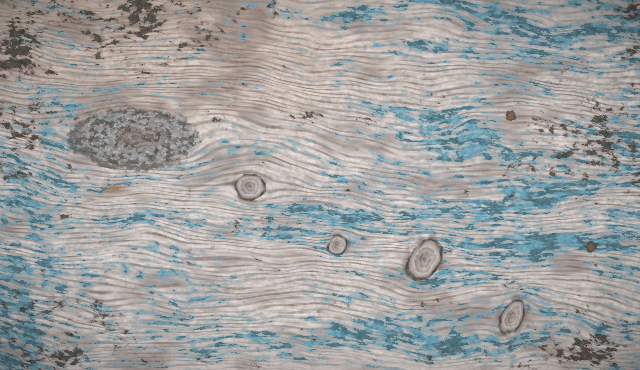
Give the GLSL for this texture, as a WebGL 1 fragment shader.

```glsl
precision highp float;
uniform vec2 u_resolution;

const vec3 PALE = vec3(0.805, 0.775, 0.76);
const vec3 GREY = vec3(0.61, 0.63, 0.64);
const vec3 BROWN = vec3(0.44, 0.37, 0.34);
const vec3 BLUE = vec3(0.40, 0.62, 0.70);
const vec3 TEAL = vec3(0.29, 0.43, 0.48);
const vec3 DARK = vec3(0.29, 0.275, 0.255);
const vec3 RUST = vec3(0.62, 0.40, 0.26);

const float GRAIN_LINES = 72.0;
const float GRAIN_SLOPE = 0.07;
const float GRAIN_WAVE = 0.05;
const float GRAIN_DEPTH = 0.55;
const float PAINT_BASE = -0.50;
const float STAIN_BASE = -0.66;
const vec2 BURL_POS = vec2(0.372, 0.628);
const vec2 BURL_SIZE = vec2(0.175, 0.082);

vec2 gradientAt(vec2 cell) {
  float h = fract(sin(dot(cell, vec2(127.1, 311.7))) * 43758.5);
  return vec2(cos(6.2832 * h), sin(6.2832 * h));
}

float noise(vec2 p) {
  vec2 i = floor(p), f = p - i;
  vec2 u = f * f * f * (f * (f * 6.0 - 15.0) + 10.0);
  vec2 e = vec2(1.0, 0.0);
  float low = mix(dot(gradientAt(i), f), dot(gradientAt(i + e), f - e), u.x);
  float high = mix(dot(gradientAt(i + e.yx), f - e.yx), dot(gradientAt(i + 1.0), f - 1.0), u.x);
  return 1.4 * mix(low, high, u.y);
}

float fbm(vec2 p) {
  float sum = 0.0, amp = 0.6;
  for (int i = 0; i < 4; i++) {
    sum += amp * noise(p);
    p = mat2(1.9, 0.5, -0.5, 1.9) * p + 17.3;
    amp *= 0.6;
  }
  return sum;
}

float spot(vec2 p, vec2 center, vec2 size) {
  vec2 q = (p - center) / size;
  return exp(-dot(q, q));
}

// Knot i: offset from its centre in units of its radii
vec2 knotOffset(vec2 p, float i) {
  float swing = sin(4.2 * i);
  vec2 d = p - vec2(0.676 + 0.236 * i, 0.495 - 0.118 * i + 0.045 * swing);
  d.x -= 0.3 * d.y * smoothstep(0.0, 2.0, i);
  return d / ((0.034 + 0.012 * swing) * vec2(1.15 - 0.1 * i, 0.95 + 0.1 * i));
}

void main() {
  vec2 p = gl_FragCoord.xy / u_resolution.y;
  float fineness = 1.0 - 0.45 * smoothstep(0.32, 0.52, abs(p.y - 0.5));

  // Grain height, bent around the knots
  vec2 burl = (p - BURL_POS) / BURL_SIZE;
  float v = p.y + GRAIN_SLOPE * p.x + GRAIN_WAVE * noise(p * vec2(2.2, 3.2) + 4.0)
    + 0.01 * noise(p * vec2(9.0, 12.0));
  v -= 0.75 * BURL_SIZE.y * burl.y * exp(-0.5 * dot(burl, burl));
  for (int i = 0; i < 4; i++) {
    vec2 k = knotOffset(p, float(i));
    v -= 0.026 * k.y * exp(-0.4 * dot(k, k));
  }

  // Grooves, fibres and cracks
  float phase = GRAIN_LINES * v + noise(vec2(p.x * 4.0, v * 22.0));
  float groove = smoothstep(0.45, 1.0, 0.5 + 0.5 * sin(6.2832 * phase));
  float grooveMask = smoothstep(-0.45, 0.4, fbm(vec2(p.x * 9.0, v * 45.0) + 9.0));
  float fibre = noise(vec2(p.x * 22.0, v * 150.0));
  float speck = fbm(mat2(0.8, 0.6, -0.6, 0.8) * p * 75.0);
  float crackMask = smoothstep(0.05, 0.3, fbm(vec2(p.x * 6.0, v * 16.0) + 31.0));
  float crack = smoothstep(0.08, 0.0, abs(noise(vec2(p.x * 3.0, v * 26.0)) + 0.1 * speck)) * crackMask;

  // Bare wood with brownish weathering
  float broad = fbm(vec2(p.x * 2.5, v * 7.0) + 50.0);
  float warm = smoothstep(0.5, 0.95, p.y) * smoothstep(1.5, 0.5, p.x);
  vec3 color = PALE * (1.0 + 0.1 * broad) * mix(vec3(1.0), vec3(1.0, 0.95, 0.91), warm);
  color = mix(color, BROWN, 0.4 * smoothstep(0.02, 0.5, fbm(p * vec2(4.0, 9.0) + 23.0) + 0.3 * speck + 0.08 * warm));
  color = mix(color, BROWN, fineness * GRAIN_DEPTH * groove * (0.15 + 0.85 * grooveMask));
  color += fineness * (0.09 * fibre + 0.09 * speck);

  // Worn blue paint, densest at the left, the right and a low band
  float left = smoothstep(0.45, 0.08, p.x) * smoothstep(0.72, 0.5, p.y);
  float right = smoothstep(0.65, 1.35, p.x) * (0.35 + 0.65 * spot(p, vec2(1.6, 0.48), vec2(0.7, 0.24)));
  float band = spot(p, vec2(0.85, 0.1), vec2(0.5, 0.06)) + 0.7 * spot(p, vec2(1.0, 0.4), vec2(0.5, 0.13));
  float top = smoothstep(0.7, 1.0, p.y) * smoothstep(0.5, 1.1, p.x);
  float region = PAINT_BASE + 0.38 * left + 0.38 * right + 0.3 * band + 0.24 * top;
  float chips = fbm(vec2(p.x * 28.0, v * 80.0));
  float along = fbm(vec2(p.x * 3.0, v * 15.0) + 3.0);
  float strokes = fbm(vec2(p.x * 15.0 + p.y * 4.0, p.y * 3.0));
  float field = region + 0.75 * mix(along, strokes, 0.7 * left) + 0.7 * chips
    + 0.3 * noise(vec2(p.x * 8.0, v * 70.0)) + 0.08 * groove;
  color = mix(color, GREY, 0.5 * smoothstep(-0.5, -0.05, field));
  color = mix(color, BLUE * 1.08, 0.45 * smoothstep(-0.2, 0.0, field));
  vec3 paint = mix(BLUE, TEAL, smoothstep(-0.15, 0.25, fbm(p * vec2(16.0, 40.0) + 70.0) + 0.2 * groove));
  color = mix(color, paint + 0.12 * speck, 0.85 * smoothstep(0.0, 0.1, field));

  // Dark stains towards the borders
  float stainArea = spot(p, vec2(0.36, 0.96), vec2(0.32, 0.12)) + spot(p, vec2(0.03, 0.75), vec2(0.13, 0.22))
    + spot(p, vec2(1.66, 0.6), vec2(0.26, 0.12)) + spot(p, vec2(1.58, 0.05), vec2(0.22, 0.08))
    + 0.8 * spot(p, vec2(0.15, 0.09), vec2(0.22, 0.12)) + 0.8 * spot(p, vec2(1.72, 0.9), vec2(0.1, 0.14));
  float stain = STAIN_BASE + 0.56 * stainArea + 0.8 * fbm(p * vec2(9.0, 14.0)) + 0.8 * fbm(vec2(p.x * 40.0, v * 70.0));
  color = mix(color, BROWN, 0.4 * smoothstep(-0.25, 0.05, stain));
  color = mix(color, DARK + 0.12 * speck, 0.8 * smoothstep(0.0, 0.15, stain));

  // Large weathered burl with a rusty foot
  float burlR = length(burl) + 0.12 * noise(p * 22.0) + 0.1 * speck;
  float burlRings = 0.5 + 0.5 * sin(40.0 * burlR);
  vec3 burlColor = mix(GREY, BROWN, 0.4 * burlRings + 0.45 * smoothstep(0.6, 0.1, burlR));
  burlColor = mix(burlColor, DARK, 0.7 * smoothstep(0.0, 0.25, fbm(p * vec2(45.0, 65.0)) + 0.2 * burlR - 0.1));
  color = mix(color, burlColor + 0.15 * speck, 0.9 * smoothstep(1.04, 0.88, burlR));
  color = mix(color, DARK, 0.6 * smoothstep(0.12, 0.0, abs(burlR - 1.0)) * smoothstep(0.4, -0.7, burl.x + burl.y));
  color = mix(color, RUST, 0.6 * spot(p, vec2(0.31, 0.49), vec2(0.03, 0.012)));

  // Round knots with bark rims
  for (int i = 0; i < 4; i++) {
    vec2 k = knotOffset(p, float(i));
    float r = length(k) + 0.12 * noise(p * 36.0) + 0.1 * speck;
    vec3 heart = mix(PALE * 0.92, BROWN, 0.15 + 0.15 * sin(24.0 * r) + 0.5 * spot(k, vec2(-0.2, 0.1), vec2(0.4)));
    color = mix(color, BROWN, 0.6 * smoothstep(1.7, 1.0, r) * smoothstep(-0.2, 0.2, noise(p * 28.0)));
    color = mix(color, heart + 0.1 * speck, smoothstep(1.02, 0.9, r));
    color = mix(color, DARK, (0.75 + 0.5 * noise(k * 2.0)) * smoothstep(0.15, 0.02, abs(r - 1.0)));
  }

  // Tiny rusty knots
  for (int i = 0; i < 2; i++) {
    float r = length(p - vec2(1.381, 0.687) - float(i) * vec2(0.216, -0.354)) / 0.014 + 0.5 * speck;
    color = mix(color, mix(RUST * 0.85, DARK, smoothstep(0.4, 0.9, r)), 0.85 * smoothstep(1.2, 0.85, r));
  }

  // Darkened corners
  vec2 side = gl_FragCoord.xy / u_resolution - 0.5;
  color *= 1.02 - 0.36 * pow(dot(side, side) * 2.0, 2.0);
  gl_FragColor = vec4(clamp(color, 0.0, 1.0), 1.0);
}
```
